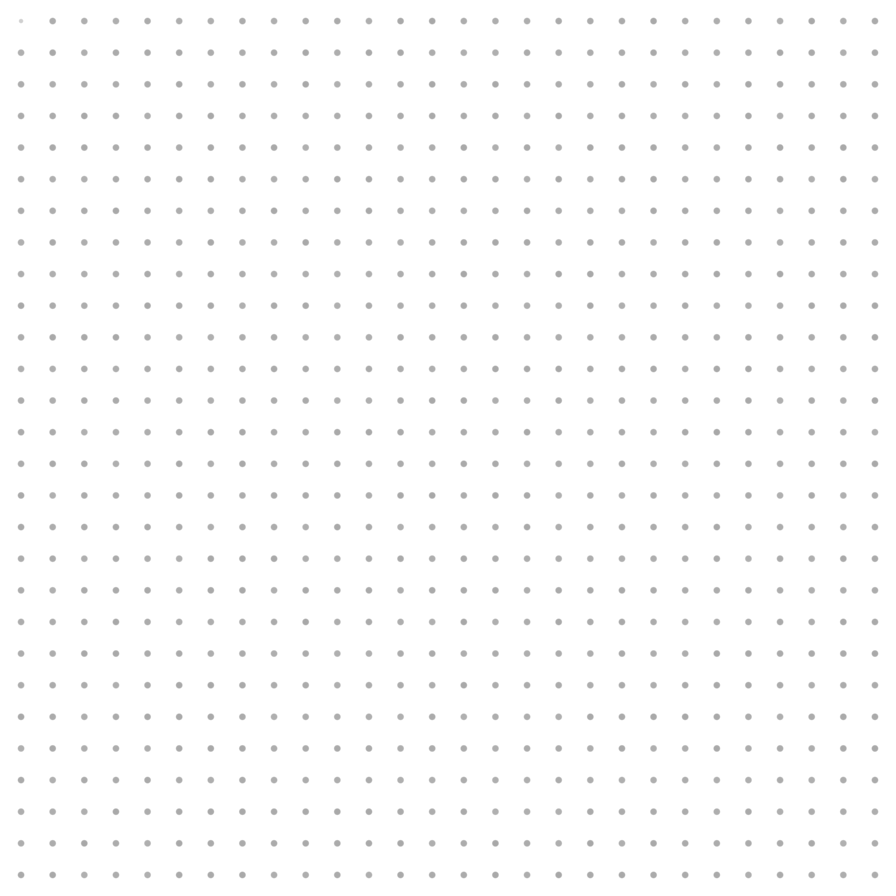
Give the GLSL for this pattern, as a Shadertoy shader.

```glsl
// Dot-grid paper: small soft grey dots in a square 28 by 28 lattice on white.
#define DOT_COUNT 28.0
#define MARGIN 0.0235
#define DOT_RADIUS 0.0036
#define EDGE_SOFTNESS 0.0010
#define PAPER_COLOR vec3(1.0)
#define DOT_COLOR vec3(0.675)
#define TONE_VARIATION 0.03
#define WORN_SCALE 0.65
#define WORN_INK 0.6

float hash(vec2 p) {
    p = fract(p * vec2(0.1031, 0.1137));
    p += dot(p, p.yx + 33.33);
    return fract((p.x + p.y) * p.x * 43.7);
}

void mainImage(out vec4 fragColor, in vec2 fragCoord) {
    vec2 uv = fragCoord / iResolution.xy;

    // Nearest dot; clamping keeps the margins empty
    float lastDot = DOT_COUNT - 1.0;
    float pitch = (1.0 - 2.0 * MARGIN) / lastDot;
    vec2 cell = clamp(floor((uv - MARGIN) / pitch + 0.5), 0.0, lastDot);
    vec2 offset = uv - MARGIN - cell * pitch;

    // The upper left corner dot is worn: smaller and fainter
    bool worn = cell.x < 0.5 && cell.y > lastDot - 0.5;
    float radius = DOT_RADIUS * (worn ? WORN_SCALE : 1.0);
    float ink = worn ? WORN_INK : 1.0;

    // Disc coverage, softened by at least half a pixel
    float soft = max(EDGE_SOFTNESS, 0.5 / min(iResolution.x, iResolution.y));
    float coverage = 1.0 - smoothstep(-soft, soft, length(offset) - radius);

    // Slight tone change from dot to dot
    vec3 dotColor = DOT_COLOR + TONE_VARIATION * (hash(cell + 1.0) - 0.5);
    fragColor = vec4(mix(PAPER_COLOR, dotColor, coverage * ink), 1.0);
}
```
